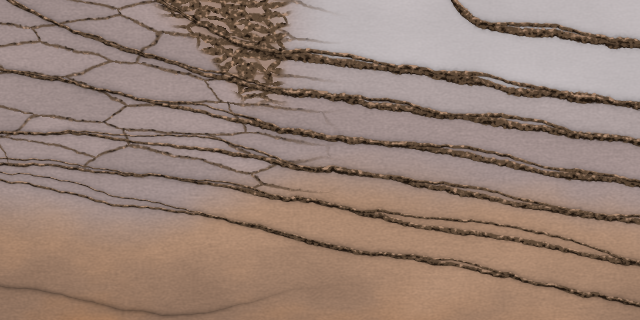
Give the GLSL for this texture, as a Shadertoy shader.

```glsl
// Shallow mineral terraces: still pools split by rough, dark, sloping rock rims.
#define MAUVE  vec3(0.63, 0.56, 0.55)
#define TAN    vec3(0.67, 0.535, 0.44)
#define UMBER  vec3(0.53, 0.42, 0.35)
#define SKY    vec3(0.745, 0.715, 0.72)
#define ROCK   vec3(0.37, 0.29, 0.22)
#define SHADOW vec3(0.13, 0.09, 0.06)
#define RIM_WIDTH 0.0125
#define RIM_ROUGHNESS 0.5
#define TERRACE_SCALE vec2(2.7, 10.5)
#define PEBBLE_SCALE vec2(13.0, 30.0)
#define RIPPLE 0.05
#define GRAIN 0.09

vec2 hash2(vec2 p) {
    vec3 q = fract(p.xyx * vec3(0.1031, 0.1030, 0.0973));
    q += dot(q, q.yzx + 33.33);
    return fract((q.xx + q.yz) * q.zy);
}

// Gradient noise, about -0.7 to 0.7
float gnoise(vec2 p) {
    vec2 c = floor(p), f = p - c;
    vec2 u = f * f * f * (f * (f * 6.0 - 15.0) + 10.0);
    vec2 e = vec2(0.0, 1.0);
    float a = dot(hash2(c) * 2.0 - 1.0, f);
    float b = dot(hash2(c + e.yx) * 2.0 - 1.0, f - e.yx);
    float g = dot(hash2(c + e) * 2.0 - 1.0, f - e);
    float h = dot(hash2(c + 1.0) * 2.0 - 1.0, f - 1.0);
    return mix(mix(a, b, u.x), mix(g, h, u.x), u.y);
}

float fbm(vec2 p) {
    float sum = 0.0, amp = 1.0;
    for (int i = 0; i < 4; i++) {
        sum += amp * gnoise(p);
        p = p * 2.03 + 17.3;
        amp *= 0.5;
    }
    return sum;
}

// Distance to the nearest cell border in canvas units, and a tone per cell
vec2 cells(vec2 p, vec2 scale) {
    p *= scale;
    vec2 base = floor(p), near = vec2(9.0), next = vec2(9.0);
    float tone = 0.0;
    for (int j = -1; j <= 1; j++)
    for (int i = -1; i <= 1; i++) {
        vec2 c = base + vec2(i, j);
        vec2 r = c + 0.1 + 0.8 * hash2(c) - p;
        if (dot(r, r) < dot(near, near)) {
            next = near;
            near = r;
            tone = hash2(c + 41.0).x;
        } else if (dot(r, r) < dot(next, next)) next = r;
    }
    vec2 n = next - near;
    return vec2(0.5 * dot(near + next, n) / length(n * scale), tone);
}

// Height of rim k at x: a falling line that bends left of the hub
float rimHeight(float k, float x) {
    float left = max((k < 0.0 ? 1.55 : 0.9) - x, 0.0);
    float bend = 0.65 * exp(-1.2 * k) - 0.12 * exp(-(k - 3.4) * (k - 3.4));
    float wave = 0.03 * gnoise(vec2(x * 2.7, k * 7.3))
               + 0.013 * gnoise(vec2(x * 9.0, k * 5.1 + 30.0))
               + 0.006 * gnoise(vec2(x * 35.0, k * 3.7));
    return 0.83 - 0.112 * k - (0.145 + 0.011 * k) * (x - 0.9) + bend * left * left + wave;
}

// Rock lit from above: side is -1 at the lower foot, 1 at the upper edge
vec3 rockColor(float side, float bump) {
    float light = 0.5 + 0.38 * side + 0.95 * bump;
    vec3 c = mix(SHADOW, ROCK, smoothstep(0.0, 0.5, light));
    return mix(c, TAN * 1.03, smoothstep(0.6, 1.15, light));
}

void mainImage(out vec4 fragColor, in vec2 fragCoord) {
    vec2 p = fragCoord / iResolution.y;
    float aa = 0.7 / iResolution.y;
    float x = p.x, y = p.y, descent = y + 0.17 * (x - 0.9);
    float cloud = fbm(p * vec2(2.2, 4.0) + 5.0);
    float bump = gnoise(p * vec2(60.0, 75.0)) + 0.6 * gnoise(p * vec2(115.0, 130.0));

    // Pool colours: mauve reflections, tan below, pale sky at upper right
    float shore = mix(0.2, 0.5, smoothstep(0.3, 1.2, x)) + 0.08 * cloud;
    vec3 col = mix(TAN, MAUVE, smoothstep(shore - 0.1, shore + 0.1, descent));
    float stain = (1.0 - smoothstep(0.0, 0.4, y + 0.12 * x + 0.2 * cloud)) * 0.75;
    col = mix(col, mix(UMBER, vec3(0.60, 0.43, 0.30), smoothstep(-0.2, 0.4, cloud)), stain);
    float east = smoothstep(0.8, 1.05, x);
    float sky = 0.4 * smoothstep(-0.01, 0.01, y - rimHeight(1.0, x))
              + 0.6 * smoothstep(-0.01, 0.01, y - rimHeight(0.0, x));
    col = mix(col, SKY, sky * east);
    col *= 1.0 + 0.05 * cloud;

    // Ripples and grain, calmer on the pale pools
    float calm = 1.0 - 0.65 * sky * east;
    col *= 1.0 + calm * (RIPPLE * gnoise(p * vec2(22.0, 95.0)) + GRAIN * gnoise(p * vec2(95.0, 150.0)));

    // Fine network of low terraces on the left
    vec2 warp = vec2(fbm(p * 5.0), fbm(p * 5.0 + 60.0));
    vec2 q = vec2(x, y + 0.1 * x) + warp * vec2(0.06, 0.016) + 0.004 * bump;
    vec2 terrace = cells(q, TERRACE_SCALE);
    float west = (1.0 - smoothstep(0.8, 1.1, x)) * smoothstep(-0.02, 0.03, y - rimHeight(4.0, x));
    float thin = 0.0028 + 0.003 * gnoise(p * 6.0 + 9.0);
    col *= 1.0 + west * (0.1 * (terrace.y - 0.5) - 0.1 * exp(-terrace.x / 0.01));
    float line = 1.0 - smoothstep(thin - aa, thin + 2.0 * aa, terrace.x);
    col = mix(col, rockColor(0.0, bump), 0.85 * west * line);

    // Pebbly hub where the rims gather
    float reach = mix(0.1, 0.25, smoothstep(0.72, 1.0, y));
    float off = abs(x - 0.7 - 0.4 * (1.0 - y) + 0.05 * warp.x);
    float hub = (1.0 - smoothstep(0.4 * reach, reach, off)) * smoothstep(0.62, 0.8, y);
    float pebble = cells(q + 0.02 * warp, PEBBLE_SCALE).x;
    float crust = 1.0 - smoothstep(0.003, 0.009, pebble - 0.007 * hub - 0.006 * warp.y);
    col = mix(col, mix(TAN, UMBER, 0.4), 0.6 * hub);
    col = mix(col, rockColor(0.2, bump), crust * smoothstep(0.05, 0.45, hub));

    // Faint sunken rim at lower left
    float sunk = y - 0.06 - 0.045 * cos(6.0 * x) - 0.02 * warp.y;
    col *= 1.0 - 0.32 * exp(-abs(sunk) / 0.007) * (1.0 - smoothstep(0.5, 1.1, x));

    // Long rims, each with a side strand that parts and rejoins
    for (int i = -1; i <= 5; i++) {
        float k = i < 0 ? -1.5 : float(i);
        float h = rimHeight(k, x);
        float part = 0.07 * gnoise(vec2(x * 2.3 + 4.0, k * 9.1)) + 0.008;
        for (int strand = 0; strand < 2; strand++) {
            float s = y - h - float(strand) * max(part, 0.0);
            float w = RIM_WIDTH * exp(-0.13 * max(k, 0.0)) * mix(0.45, 1.0, smoothstep(0.5, 1.0, x));
            w *= (strand == 0 ? 1.0 : 0.45) * (1.0 + 0.8 * gnoise(vec2(x * 8.0, k * 4.0)));
            float edge = abs(s) - w * (1.0 + RIM_ROUGHNESS * bump);
            col *= 1.0 - 0.16 * exp(-max(edge, 0.0) / 0.007);
            float cover = 1.0 - smoothstep(-aa, 1.5 * aa, edge);
            col = mix(col, rockColor(clamp(s / w, -1.0, 1.0), bump), cover);
        }
    }
    fragColor = vec4(clamp(col, 0.0, 1.0), 1.0);
}
```
